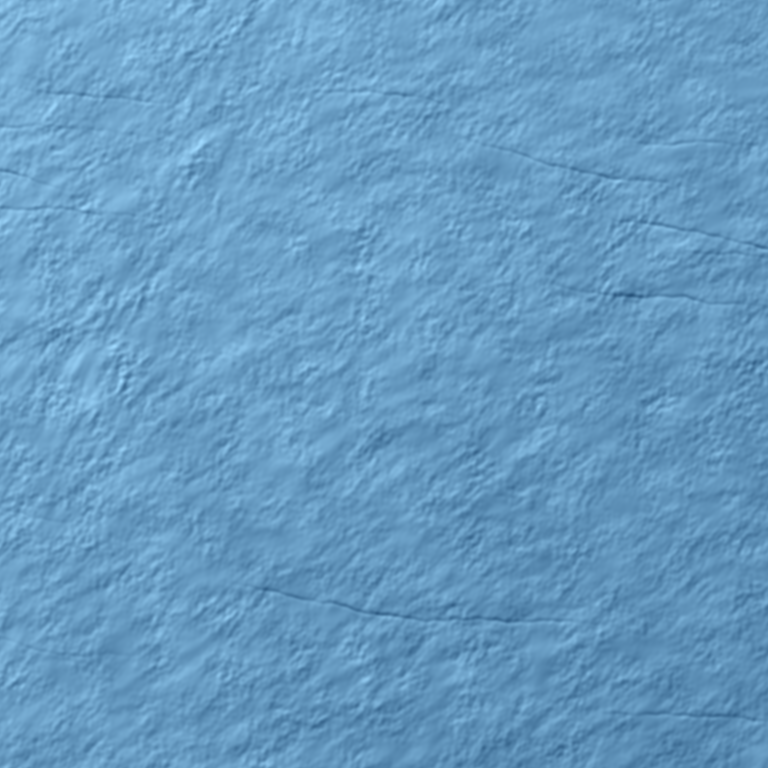
A WebGL 2 fragment shader for this texture:

```glsl
#version 300 es
precision highp float;

#define BASE_COLOR vec3(0.405, 0.609, 0.760)
#define TONE_RANGE vec3(0.90, 1.0, 0.98)
#define LIGHT_STEP vec2(0.0013, -0.0015)
#define RELIEF 0.255
#define FALLOFF 0.15
#define MOTTLE 0.05
#define GRAIN_CELLS vec2(29.0, 50.0)
#define FINE_CELLS vec2(72.0, 98.0)
#define GRIT_CELLS vec2(125.0, 150.0)
#define CREASE_COUNT 9
#define CREASE_WIDTH 0.0032
#define CREASE_DEPTH 0.5

uniform vec2 u_resolution;
out vec4 fragColor;

// Random unit gradient for a lattice cell
vec2 cellGradient(vec2 cell) {
    uvec2 k = uvec2(ivec2(cell) + 32768);
    uint h = k.x * 73129u + k.y * 95121u;
    h = (h ^ (h >> 15)) * 668265u;
    h = (h ^ (h >> 13)) * 374761u;
    h ^= h >> 16;
    float angle = float(h & 65535u) / 65536.0 * 6.28319;
    return vec2(cos(angle), sin(angle));
}

float gradientNoise(vec2 p) {
    vec2 cell = floor(p);
    vec2 f = p - cell;
    vec2 u = f * f * f * (f * (f * 6.0 - 15.0) + 10.0);
    vec2 e = vec2(0.0, 1.0);
    float a = dot(cellGradient(cell), f);
    float b = dot(cellGradient(cell + e.yx), f - e.yx);
    float c = dot(cellGradient(cell + e.xy), f - e.xy);
    float d = dot(cellGradient(cell + e.yy), f - e.yy);
    return mix(mix(a, b, u.x), mix(c, d, u.x), u.y);
}

// Coordinates along (x) and across (y) a direction
vec2 alongAcross(vec2 p, float angle) {
    float c = cos(angle), s = sin(angle);
    return vec2(c * p.x + s * p.y, c * p.y - s * p.x);
}

// Diagonal band of steep wrinkles
float steepBand(vec2 p) {
    float across = alongAcross(p - vec2(0.17, 0.68), 1.06).y;
    across += 0.12 * gradientNoise(p * 4.0 + 31.0);
    return 1.0 - smoothstep(0.03, 0.2, abs(across));
}

// Long ragged grooves, fading in and out along their length
float creases(vec2 p) {
    float groove = 0.0;
    for (int i = 0; i < CREASE_COUNT; i++) {
        float id = float(i);
        bool upper = i < 6;
        float start = upper ? 0.73 + 0.052 * id : 0.17 + 0.085 * (id - 6.0);
        float drop = upper ? 0.14 : 0.1;
        float row = id * 7.37 + 0.4;
        float line = start - drop * p.x
                   + 0.07 * gradientNoise(vec2(p.x * 2.3, row))
                   + 0.007 * gradientNoise(vec2(p.x * 17.0, row + 3.1))
                   + 0.003 * gradientNoise(vec2(p.x * 60.0, row + 9.7));
        float presence = smoothstep(-0.03, 0.3, gradientNoise(vec2(p.x * 2.7 + id * 1.7, row + 50.3)));
        presence *= 0.85 + 0.9 * gradientNoise(vec2(p.x * 32.0, row + 80.6));
        float offset = (p.y - line) / CREASE_WIDTH;
        groove = max(groove, presence * exp(-offset * offset));
    }
    return groove;
}

float surfaceHeight(vec2 p) {
    vec2 warp = vec2(gradientNoise(p * 9.0), gradientNoise(p * 9.0 + 40.0));
    vec2 q = p + 0.012 * warp;

    // Grain follows different directions across the surface
    float slanted = gradientNoise(alongAcross(q, 0.55) * GRAIN_CELLS);
    float level = gradientNoise(alongAcross(q, 0.15) * GRAIN_CELLS * vec2(0.75, 0.9) + 70.0);
    float steep = gradientNoise(alongAcross(q, 1.06) * GRAIN_CELLS * vec2(0.75, 1.15) + 20.0);
    float levelShare = smoothstep(0.9, 1.6, p.x + p.y + 0.5 * gradientNoise(p * 3.0 + 5.0));
    float grain = mix(slanted, level, 0.8 * levelShare);
    float band = steepBand(p);
    grain = mix(grain, 1.1 * steep, 0.8 * band);

    // Pitting and grit strengthen in small patches
    float fine = gradientNoise(alongAcross(q, 0.75) * FINE_CELLS + 11.0);
    float grit = gradientNoise(alongAcross(p, 0.9) * GRIT_CELLS + 45.0);
    float patches = max(0.1, 0.9 + 1.5 * gradientNoise(p * 22.0 + 25.0));
    float swell = gradientNoise(alongAcross(q, 0.3) * vec2(11.0, 23.0) + 90.0);
    float strength = 0.92 + 0.4 * gradientNoise(p * 5.0 + 60.0) + 0.15 * band;
    return strength * (0.9 * grain + patches * (0.5 * fine + 0.24 * grit)) + 0.9 * swell;
}

void main() {
    vec2 p = gl_FragCoord.xy / u_resolution.y;

    // Slope towards the light at the upper left
    float slope = surfaceHeight(p + LIGHT_STEP) - surfaceHeight(p - LIGHT_STEP);
    float grooveSlope = creases(p - LIGHT_STEP) - creases(p + LIGHT_STEP);
    float tone = RELIEF * (slope + CREASE_DEPTH * grooveSlope);
    tone -= 0.07 * creases(p);

    // Soft mottling, and broad light falling off to the lower right
    vec2 slant = alongAcross(p, 0.35);
    tone += MOTTLE * (gradientNoise(slant * vec2(9.0, 16.0) + 33.0) + gradientNoise(slant * vec2(24.0, 38.0) + 77.0));
    tone += FALLOFF * (0.5 * (p.y - p.x) + 0.14 * gradientNoise(p * 2.5 + 15.0));

    fragColor = vec4(BASE_COLOR + TONE_RANGE * tone, 1.0);
}
```
